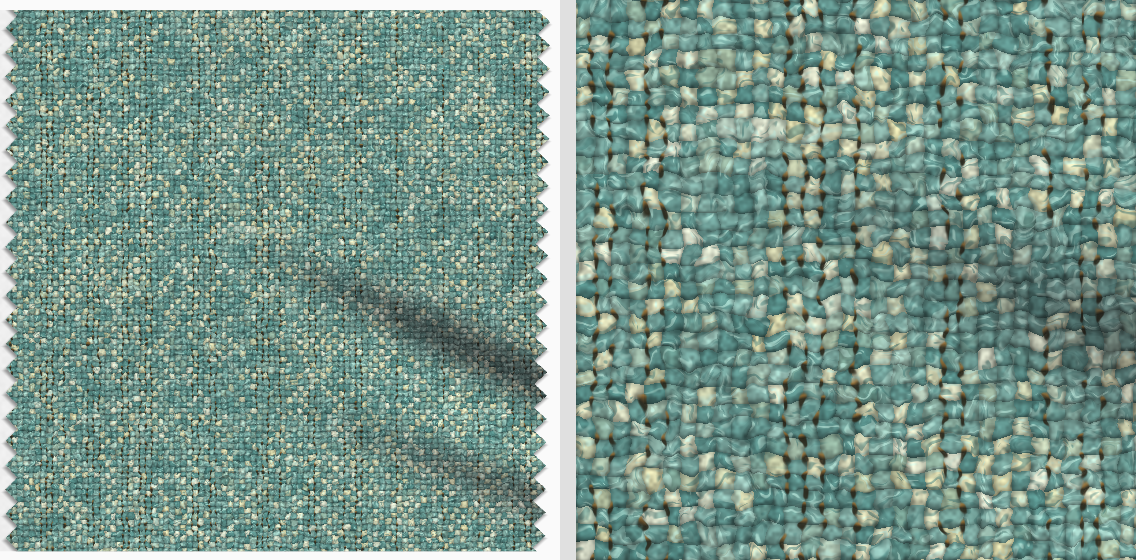
Left, the full canvas; right, a detail of the centre.
This texture is drawn by a three.js fragment shader. Its source:

```glsl
varying vec2 vUv;

float hash(vec2 p) {
  p = fract(p * vec2(0.1031, 0.1137));
  p += dot(p, p.yx + 33.33);
  return fract((p.x + p.y) * p.x * 17.0);
}

float noise(vec2 p) {
  vec2 i = floor(p), f = fract(p);
  f = f * f * (3.0 - 2.0 * f);
  return mix(mix(hash(i), hash(i + vec2(1.0, 0.0)), f.x),
             mix(hash(i + vec2(0.0, 1.0)), hash(i + 1.0), f.x), f.y);
}

// Triangle wave, 1 at a tooth tip and 0 in a notch
float tooth(float y, float tip, float pitch) {
  return abs(fract((y - tip) / pitch) - 0.5) * 2.0;
}

// Horizontal distance inside the pinked left and right edges
float insideSides(vec2 uv) {
  float left = 0.031 - 0.021 * tooth(uv.y, 0.9505, 0.0434);
  float right = 0.951 + 0.009 * uv.y + 0.023 * tooth(uv.y, 0.919, 0.0417);
  return min(uv.x - left, right - uv.x);
}

vec3 weave(vec2 uv) {
  vec3 teal = vec3(0.33, 0.55, 0.53);
  vec3 mist = vec3(0.60, 0.74, 0.70);
  vec3 pale = vec3(0.87, 0.89, 0.81);
  vec3 cream = vec3(0.83, 0.82, 0.64);

  // Uneven plain weave, 96 threads per canvas each way
  vec2 p = uv * 96.0;
  p += 0.5 * vec2(noise(p * 0.7), noise(p * 0.7 + 40.0)) - 0.25;
  p += 0.3 * vec2(noise(p * 2.3 + 9.0), noise(p * 2.3 + 70.0)) - 0.15;
  vec2 id = floor(p);
  vec2 f = fract(p) - 0.5;
  float weft = mod(id.x + id.y, 2.0);

  // Streaks along the threads and soft blotches choose the yarn tint
  float streak = noise(vec2(id.x * 0.8, id.y * 0.06)) + noise(vec2(id.x * 0.07, id.y * 0.8 + 30.0));
  float blotch = noise(id * 0.22 + 15.0);
  float tint = 0.45 * weft + 0.22 * streak + 0.3 * blotch + 0.6 * hash(id) - 0.17;
  vec3 warpYarn = mix(cream, pale, hash(id + 53.0));
  vec3 weftYarn = mix(teal, mist, 0.65 * hash(id + 91.0));
  vec3 color = mix(warpYarn, weftYarn, smoothstep(0.3, 0.75, tint));

  // Curled fibres cross the bumps
  float curl = noise(p * vec2(2.1, 3.4) + 5.0 * noise(p * 1.2));
  float fleck = noise(uv * 410.0);
  color = mix(color, mist * 1.2, 0.6 * smoothstep(0.62, 0.85, curl));
  color = mix(color, teal * 0.9, 0.55 * smoothstep(0.38, 0.15, curl));

  // Rounded threads with shaded gaps
  vec2 stretch = mix(vec2(1.15, 0.9), vec2(0.85, 1.15), weft);
  float bump = 1.0 - smoothstep(0.18, 0.72, length(f * stretch));
  float light = 0.63 + 0.37 * bump + 0.18 * f.y + 0.28 * (fleck - 0.5);
  color *= light;

  // Dark openings and ochre glints along some warp threads
  vec2 corner = floor(p + 0.5);
  vec2 g = fract(p + 0.5) - 0.5;
  float open = step(0.68, hash(vec2(corner.x, 7.0))) * step(0.4, hash(corner + 21.0));
  float pin = 1.0 - smoothstep(0.6, 1.3, length(g / vec2(0.15, 0.36)));
  vec3 pinColor = mix(vec3(0.16, 0.14, 0.09), vec3(0.62, 0.43, 0.18), smoothstep(0.0, 0.3, g.y));
  return mix(color, pinColor, 0.85 * open * pin);
}

// Diagonal folds that widen toward the right
float folds(vec2 uv) {
  float grow = smoothstep(0.36, 0.85, uv.x);
  float upper = uv.y - 0.575 + 0.47 * (uv.x - 0.42);
  float lower = uv.y - 0.26 + 0.37 * (uv.x - 0.55);
  float width = 0.024 + 0.024 * grow;
  float shade = 1.0 - 0.40 * grow * exp(-upper * upper / (width * width));
  shade -= 0.27 * smoothstep(0.45, 0.9, uv.x) * exp(-lower * lower / 0.0016);
  float crest = upper + 0.12;
  shade += 0.07 * grow * exp(-crest * crest / 0.003);
  return shade + 0.06 * (noise(uv * 5.0) - 0.5);
}

void main() {
  vec2 uv = vUv;
  float strip = smoothstep(0.0, 0.002, min(uv.y - 0.0145, 0.983 - uv.y));

  // White ground with a soft shadow below and left of the cloth
  vec3 color = vec3(0.98);
  float paper = strip * (1.0 - smoothstep(0.03, 0.05, uv.x));
  color -= paper * (0.03 + 0.03 * noise(uv * 150.0));
  float shadow = smoothstep(-0.008, 0.006, insideSides(uv + vec2(0.002, 0.005)));
  color *= 1.0 - 0.38 * shadow * strip;

  // Cloth, greyer inside the folds
  float shade = folds(uv);
  vec3 cloth = weave(uv);
  float grey = dot(cloth, vec3(0.3, 0.55, 0.15));
  cloth = mix(cloth, vec3(grey), clamp(1.0 - shade, 0.0, 0.5)) * shade;

  float fray = 0.002 * (noise(uv * 260.0) - 0.5);
  float cut = smoothstep(-0.001, 0.001, insideSides(uv) + fray);
  gl_FragColor = vec4(mix(color, cloth, cut * strip), 1.0);
}
```
